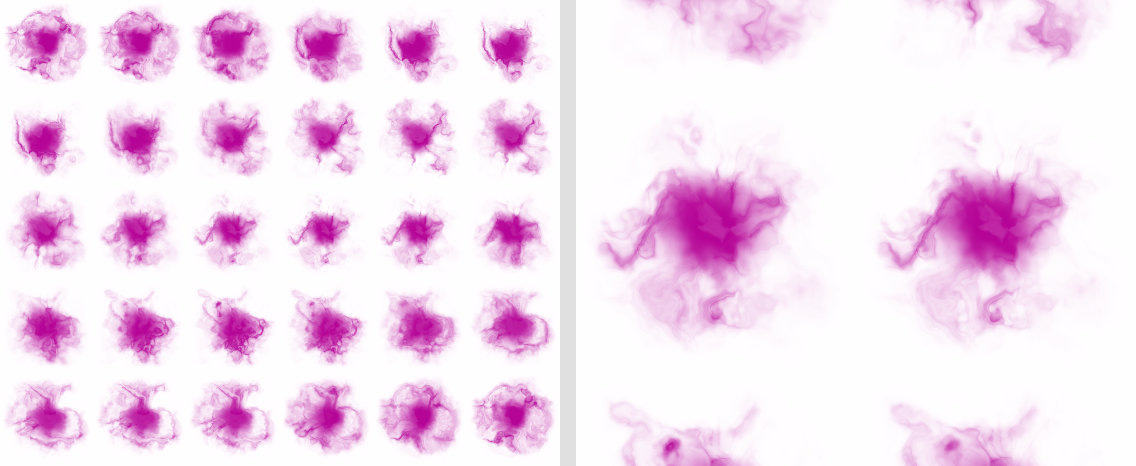
Left, the full canvas; right, a detail of the centre.
This pattern is drawn by a WebGL 1 fragment shader. Its source:

```glsl
precision highp float;
// A sheet of 6 by 5 magenta smoke puffs, read as frames of one looping drift.
// Each cell has a dense core, a halo of warped ridged noise and a passing tail;
// the noise wraps over the frames and every puff fades out inside its cell.

uniform vec2 u_resolution;

const vec2 GRID = vec2(6.0, 5.0);
const vec2 CENTRE = vec2(0.488, 0.515);
const vec3 PAPER = vec3(1.0, 0.995, 1.0);
const vec3 SMOKE = vec3(0.71, 0.02, 0.59);
const float TAU = 6.2831853;
const float TIME_PERIOD = 6.0;    // noise lattice steps in one loop of frames
const float WARP_SCALE = 5.0;
const float VEIN_SCALE = 6.0;
const float CORE_WARP = 0.20;
const float HALO_WARP = 0.50;
const float VEIN_WARP = 3.2;
const float VEIN_SHARPNESS = 3.2;
const float HALO_STRENGTH = 1.35;
const float TAIL_LENGTH = 0.29;
const float TAIL_PHASE = 0.93;
const mat2 OCTAVE = mat2(1.6, 1.2, -1.2, 1.6);    // turn and double

float hash(vec3 p) {
  return fract(sin(dot(p, vec3(127.1, 311.7, 74.7))) * 43758.5453);
}

float layer(vec2 i, vec2 f, float z) {
  float low = mix(hash(vec3(i, z)), hash(vec3(i + vec2(1.0, 0.0), z)), f.x);
  float high = mix(hash(vec3(i + vec2(0.0, 1.0), z)),
                   hash(vec3(i + vec2(1.0, 1.0), z)), f.x);
  return mix(low, high, f.y);
}

// Value noise in the plane and in time; time wraps after TIME_PERIOD.
float noise(vec2 p, float time) {
  vec2 i = floor(p);
  vec2 f = fract(p);
  f = f * f * (3.0 - 2.0 * f);
  float t = fract(time);
  float z0 = mod(floor(time), TIME_PERIOD);
  float z1 = mod(z0 + 1.0, TIME_PERIOD);
  return mix(layer(i, f, z0), layer(i, f, z1), t * t * (3.0 - 2.0 * t));
}

float fbm(vec2 p, float time) {
  float sum = 0.0;
  float amp = 0.533;
  for (int k = 0; k < 4; k++) {
    sum += amp * noise(p, time);
    p = OCTAVE * p + 17.3;
    amp *= 0.5;
  }
  return sum;
}

// Ridged octaves: bright creases that read as folded smoke.
float veins(vec2 p, float time) {
  float sum = 0.0;
  float amp = 0.516;
  for (int k = 0; k < 5; k++) {
    sum += amp * (1.0 - abs(2.0 * noise(p, time) - 1.0));
    p = OCTAVE * p + 9.7;
    amp *= 0.5;
  }
  return pow(sum, VEIN_SHARPNESS);
}

// Soft fall from one at the inner radius to zero at the outer one.
float falloff(float inner, float outer, float r) {
  return 1.0 - smoothstep(inner, outer, r);
}

float segmentDistance(vec2 p, vec2 tip) {
  return length(p - tip * clamp(dot(p, tip) / dot(tip, tip), 0.0, 1.0));
}

float puff(vec2 p, float phase) {
  float time = phase * TIME_PERIOD;
  float calm = 0.5 - 0.5 * cos(TAU * (phase - 0.03));
  vec2 warp = vec2(fbm(p * WARP_SCALE + 3.1, time),
                   fbm(p * WARP_SCALE + 41.7, time)) - 0.5;
  float crease = veins(p * VEIN_SCALE + VEIN_WARP * warp + 23.0, time);
  float patches = smoothstep(0.28, 0.62, fbm(p * 6.0 + 2.0 * warp + 71.0, time));

  // Dense core, wider and rounder in the calm frames
  float coreRadius = length(p + CORE_WARP * warp);
  float core = falloff(0.07, mix(0.235, 0.27, calm), coreRadius);
  core *= mix(0.84, 1.0, smoothstep(0.3, 0.65, patches + 0.3 * crease));

  // Halo of creased smoke, with faint wisps further out
  float haloRadius = length(p + HALO_WARP * warp);
  float halo = falloff(0.14, mix(0.47, 0.39, calm), haloRadius);
  halo *= HALO_STRENGTH * crease * mix(0.35, 1.0, patches);
  halo += 0.16 * crease * patches * falloff(0.25, 0.52, haloRadius);

  // Tail hanging below, swinging across as it comes and goes
  float swing = TAU * (phase - TAIL_PHASE);
  vec2 tip = vec2(-0.09 * sin(swing), -TAIL_LENGTH);
  float tail = falloff(0.0, 0.085, segmentDistance(p + 0.3 * warp, tip));
  tail *= smoothstep(0.2, 1.0, cos(swing)) * (0.25 + 0.9 * crease);

  return 1.0 - (1.0 - core) * (1.0 - min(halo, 0.9)) * (1.0 - 0.7 * min(tail, 1.0));
}

void main() {
  vec2 sheet = gl_FragCoord.xy / u_resolution * GRID;
  vec2 id = floor(sheet);
  vec2 local = fract(sheet);
  float frame = id.x + GRID.x * (GRID.y - 1.0 - id.y);
  float density = puff(local - CENTRE, frame / (GRID.x * GRID.y));

  // Clear margin so that neighbouring cells meet on plain paper
  vec2 edge = abs(local - 0.5);
  density *= falloff(0.36, 0.49, max(edge.x, edge.y));
  gl_FragColor = vec4(mix(PAPER, SMOKE, clamp(density, 0.0, 1.0)), 1.0);
}
```
